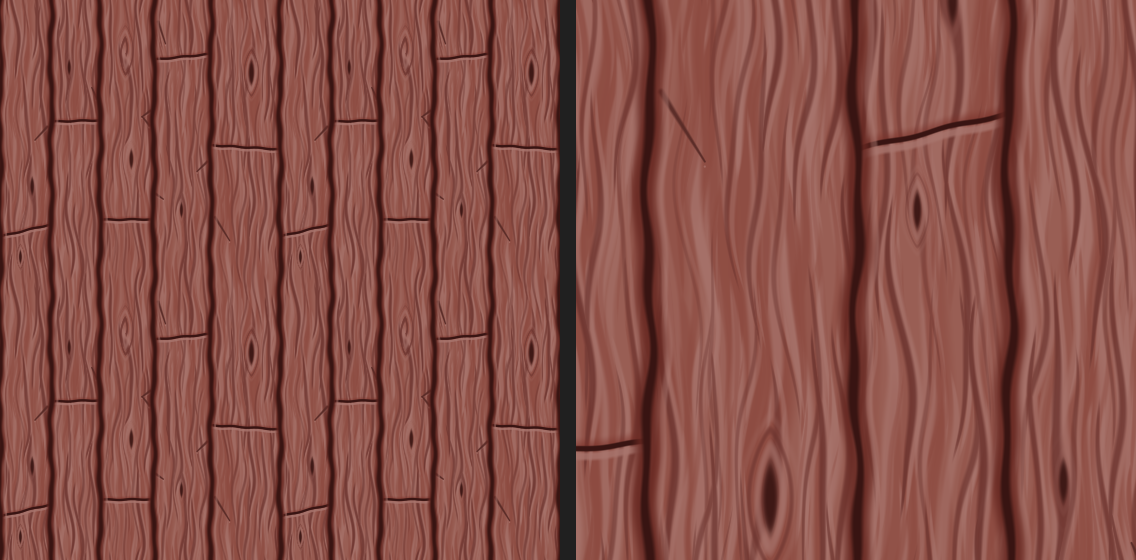
Left: the whole. Right: its middle third, enlarged.
This texture is drawn by a WebGL 2 fragment shader. Its source:

```glsl
#version 300 es
precision highp float;
// Painted reddish wooden planks: five uneven boards per tile, each cut by one joint.
// Grain is made of tapered strokes scattered in stretched cells and bent around knots;
// all vertical waves and cells wrap, so the tile repeats without a seam.

uniform vec2 u_resolution;
out vec4 outColor;

#define REPEATS 2.0
#define GAP_WIDTH 0.0055
#define EDGE_SHADE 0.022
#define EDGE_WOBBLE 0.004
#define JOINT_WIDTH 0.0032
#define KNOT_STRETCH 2.8
#define GRAIN_WAVE 0.006
#define NICK_WIDTH 0.0045

const float TAU = 6.28319;
const vec3 BASE = vec3(0.60, 0.37, 0.33);
const vec3 MID = vec3(0.55, 0.29, 0.25);
const vec3 LIGHT = vec3(0.66, 0.46, 0.43);
const vec3 RED = vec3(0.47, 0.18, 0.15);
const vec3 DARK = vec3(0.42, 0.20, 0.18);
const vec3 DEEP = vec3(0.22, 0.08, 0.07);

const float EDGES[6] = float[6](0.0, 0.182, 0.357, 0.549, 0.753, 1.0);
// Joint height at the middle of each board, and its slope
const vec2 JOINTS[5] = vec2[5](vec2(0.177, 0.24), vec2(0.568, 0.03),
    vec2(0.216, 0.01), vec2(0.797, 0.10), vec2(0.474, -0.06));
// Knots: centre, radius, ring strength (negative: spiral without a core)
const vec4 KNOTS[7] = vec4[7](vec4(0.115, 0.336, 0.011, 0.2), vec4(0.073, 0.083, 0.008, 0.8),
    vec4(0.247, 0.760, 0.009, 0.2), vec4(0.448, 0.812, 0.016, -1.0),
    vec4(0.469, 0.432, 0.012, 0.5), vec4(0.648, 0.250, 0.009, 0.3),
    vec4(0.898, 0.740, 0.015, 1.0));
// Nicks: wide end, then the vector to the tip
const vec4 NICKS[8] = vec4[8](vec4(0.169, 0.547, -0.044, -0.047), vec4(0.537, 0.604, -0.030, -0.021),
    vec4(0.534, 0.552, -0.026, 0.031), vec4(0.565, 0.922, 0.026, -0.078),
    vec4(0.557, 0.307, 0.026, -0.018), vec4(0.740, 0.422, -0.036, -0.034),
    vec4(0.768, 0.224, 0.052, -0.083), vec4(0.346, 0.648, -0.018, 0.039));

vec3 hash3(vec3 p) {
    p = fract(p * vec3(0.1031, 0.1030, 0.0973));
    p += dot(p, p.yxz + 33.33);
    return fract((p.xxy + p.yxx) * p.zyx);
}

// Board edge, waving with whole periods along y
float boardEdge(int i, float y) {
    float phase = 2.3 * float(i % 5);
    return EDGES[i] + EDGE_WOBBLE * (sin(TAU * 3.0 * y + phase) + 0.5 * sin(TAU * 8.0 * y + 2.0 * phase));
}

// Tapered vertical strokes, one per cell, wrapping along y
float strokes(vec2 p, vec2 cells, float width, float seed, float px) {
    vec2 q = p * cells;
    float mask = 0.0;
    for (int j = -1; j <= 1; j++)
    for (int i = -1; i <= 1; i++) {
        vec2 cell = floor(q) + vec2(i, j);
        vec3 rnd = hash3(vec3(cell.x, mod(cell.y, cells.y), seed) + 7.0);
        vec2 d = q - cell - rnd.xy;
        d.x += 0.22 * sin(3.0 * d.y + TAU * rnd.z);
        float taper = max(1.0 - d.y * d.y, 0.0);
        float w = width * (0.5 + rnd.z) * taper;
        float body = 1.0 - smoothstep(0.3 * w, w + px * cells.x, abs(d.x));
        mask = max(mask, body * smoothstep(0.0, 0.3, taper) * (0.35 + 0.65 * rnd.z));
    }
    return mask;
}

void main() {
    float px = REPEATS / min(u_resolution.x, u_resolution.y);
    vec2 p = fract(gl_FragCoord.xy / u_resolution * REPEATS);

    // Find the board
    if (p.x < boardEdge(0, p.y)) p.x += 1.0;
    if (p.x >= boardEdge(5, p.y)) p.x -= 1.0;
    int id = 0;
    for (int i = 1; i < 5; i++) if (p.x >= boardEdge(i, p.y)) id = i;
    float fromLeft = p.x - boardEdge(id, p.y);
    float fromRight = boardEdge(id + 1, p.y) - p.x;
    float seed = 11.0 * float(id);

    // Knots bend the grain and add cores and pointed rings
    vec2 grain = p;
    float core = 0.0, ring = 0.0;
    for (int i = 0; i < 7; i++) {
        vec4 k = KNOTS[i];
        if (k.x < EDGES[id] || k.x > EDGES[id + 1]) continue;
        vec2 d = p - k.xy;
        d.y -= round(d.y);
        d /= k.z * vec2(1.0, KNOT_STRETCH);
        grain.x -= d.x * k.z * 0.9 * exp(-0.2 * dot(d, d));
        float lens = sqrt(d.x * d.x + 0.05) + 0.4 * d.y * d.y;
        float turn = k.w < 0.0 ? atan(d.y, d.x + 0.0001) : 0.0;
        ring += abs(k.w) * sin(4.5 * lens - turn) * (1.0 - smoothstep(1.0, 3.2, lens));
        if (k.w > 0.0) core = max(core, 1.0 - smoothstep(0.3, 0.85, lens));
    }
    grain.x += GRAIN_WAVE * (sin(TAU * 2.0 * p.y + seed) + 0.5 * sin(TAU * 5.0 * p.y + 30.0 * p.x));

    // Layered grain: broad tones, pale streaks, then dark lines with a lit side
    vec3 color = mix(BASE, MID, 0.85 * strokes(grain, vec2(17.0, 3.0), 0.42, seed + 1.0, px));
    color = mix(color, LIGHT, 0.8 * strokes(grain, vec2(34.0, 5.0), 0.30, seed + 2.0, px));
    color = mix(color, MID, 0.8 * strokes(grain, vec2(44.0, 6.0), 0.24, seed + 3.0, px));
    vec2 lineCells = vec2(23.0, 5.0);
    color = mix(color, LIGHT, 0.7 * strokes(grain - vec2(0.006, 0.0), lineCells, 0.11, seed + 4.0, px));
    color = mix(color, DARK, 0.85 * strokes(grain, lineCells, 0.10, seed + 4.0, px));
    color = mix(color, LIGHT, 0.6 * clamp(-ring, 0.0, 1.0));
    color = mix(color, DARK, 0.8 * smoothstep(0.25, 1.0, ring));
    color = mix(color, DEEP, 0.9 * core);

    // Nicks: tapering cuts with a pale lower side
    for (int i = 0; i < 8; i++) {
        vec4 n = NICKS[i];
        vec2 d = p - n.xy;
        d.y -= round(d.y);
        float along = clamp(dot(d, n.zw) / dot(n.zw, n.zw), 0.0, 1.0);
        float w = NICK_WIDTH * (1.0 - 0.8 * along);
        float cut = length(d - n.zw * along);
        float lit = length(d + vec2(0.0, 0.006) - n.zw * along);
        color = mix(color, LIGHT, 0.7 * (1.0 - smoothstep(0.4 * w, w + px, lit)));
        color = mix(color, DARK * 0.8, 0.9 * (1.0 - smoothstep(0.2 * w, w + px, cut)));
    }

    // Joint: dark cut, soft shade above, pale lip below
    float middle = 0.5 * (EDGES[id] + EDGES[id + 1]);
    float joint = p.y - JOINTS[id].x - JOINTS[id].y * (p.x - middle) - 0.0015 * sin(70.0 * p.x);
    joint -= round(joint);
    color = mix(color, RED, 0.6 * step(0.0, joint) * (1.0 - smoothstep(0.0, 0.016, joint)));
    color = mix(color, LIGHT, 0.8 * (1.0 - smoothstep(0.002, 0.007, abs(joint + 0.009))));
    color = mix(color, DEEP, 1.0 - smoothstep(JOINT_WIDTH * 0.6, JOINT_WIDTH + px, abs(joint)));

    // Gap: pale left rim, red shading and an uneven dark seam
    float side = min(fromLeft, fromRight);
    color = mix(color, LIGHT, 0.5 * (1.0 - smoothstep(0.002, 0.006, abs(fromLeft - 0.019))));
    color = mix(color, RED * 0.85, 0.85 * (1.0 - smoothstep(0.3 * EDGE_SHADE, EDGE_SHADE, side)));
    float gap = GAP_WIDTH * (1.0 + 0.35 * sin(TAU * 6.0 * p.y + seed));
    color = mix(color, DEEP, 1.0 - smoothstep(0.4 * gap, gap + 2.0 * px, side));
    outColor = vec4(color, 1.0);
}
```
